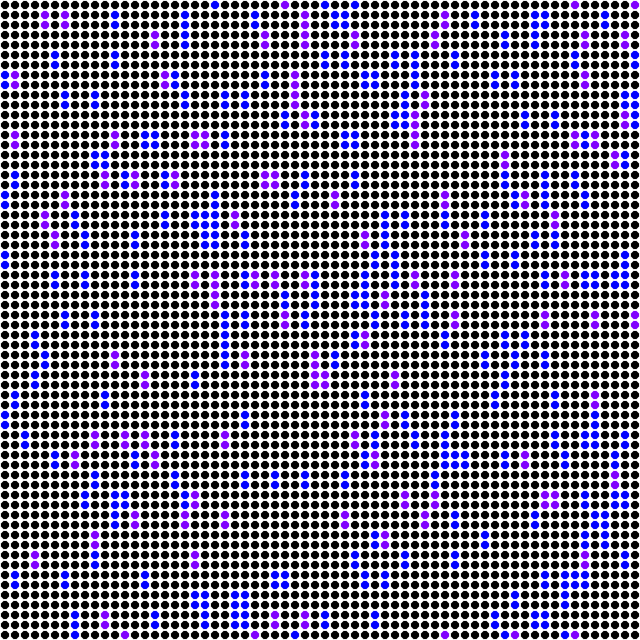
Give the GLSL for this pattern, as a three.js fragment shader.

```glsl
// A 64 by 64 grid of black dots on white, with scattered blue and violet dots.
// Each dot is an octagon distance function in a repeated cell; a hash picks
// one ink for every vertical pair of dots.

varying vec2 vUv;

const float DOTS = 64.0;            // dots across and down
const float DOT_RADIUS = 0.4075;    // half width, in cells
const float BEVEL = 0.74;           // diagonal weight; larger cuts the corners more
const float PAIR_HEIGHT = 2.0;      // rows that share one ink
const float PAIR_SHIFT = 1.0;       // leaves single rows at top and bottom
const float VIOLET_SHARE = 0.042;
const float BLUE_SHARE = 0.105;

const vec3 PAPER = vec3(1.0);
const vec3 BLACK = vec3(0.0);
const vec3 BLUE = vec3(0.0, 0.0, 1.0);
const vec3 VIOLET = vec3(0.5, 0.0, 1.0);

float hash(vec2 p) {
  vec3 q = fract(vec3(p.xyx) * 0.1031);
  q += dot(q, q.yzx + 33.33);
  return fract((q.x + q.y) * q.z);
}

// Signed distance to an octagon, negative inside
float octagon(vec2 p, float radius) {
  p = abs(p);
  return max(max(p.x, p.y), (p.x + p.y) * BEVEL) - radius;
}

vec3 inkColor(vec2 cell) {
  vec2 pair = vec2(cell.x, floor((cell.y + PAIR_SHIFT) / PAIR_HEIGHT));
  float pick = hash(pair + 17.0);
  if (pick < VIOLET_SHARE) return VIOLET;
  if (pick < VIOLET_SHARE + BLUE_SHARE) return BLUE;
  return BLACK;
}

void main() {
  vec2 grid = vUv * DOTS;
  vec2 cell = floor(grid);

  // Edge one screen pixel wide
  float dist = octagon(fract(grid) - 0.5, DOT_RADIUS);
  float pixel = max(fwidth(grid.x), 0.0001);
  float coverage = clamp(0.5 - dist / pixel, 0.0, 1.0);

  gl_FragColor = vec4(mix(PAPER, inkColor(cell), coverage), 1.0);
}
```
